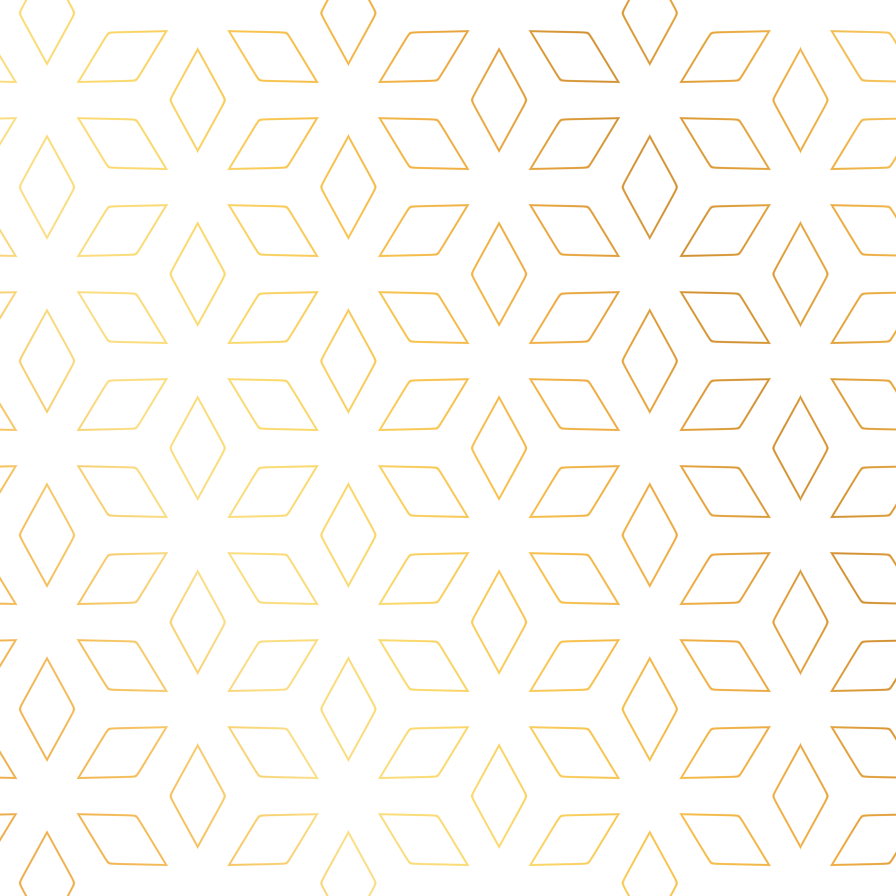
A Shadertoy shader for this pattern:

```glsl
#define STAR_STEP 0.1942
#define STAR_ORIGIN vec2(0.557, 0.597)
#define HALF_SIZE vec2(0.0312, 0.0567)
#define SIDE_ROUNDING 0.002
#define HALF_LINE 0.0011
#define SHEEN_AXIS vec2(0.89, 0.45)
#define SHEEN_START -0.40
#define SHEEN_STEP 0.16
#define PAPER vec3(1.0)

const float PI = 3.14159265;

// Evenly spaced foil tones, blended along the sheen axis
const vec3 FOIL[9] = vec3[9](
    vec3(0.93, 0.68, 0.30), vec3(0.96, 0.75, 0.36), vec3(0.98, 0.87, 0.52),
    vec3(0.98, 0.85, 0.42), vec3(0.97, 0.76, 0.30), vec3(0.93, 0.67, 0.26),
    vec3(0.82, 0.57, 0.20), vec3(0.92, 0.67, 0.25), vec3(0.97, 0.79, 0.37));

vec3 foilColor(vec2 p) {
    float along = dot(p - vec2(0.0, 1.0), SHEEN_AXIS);
    float t = clamp((along - SHEEN_START) / SHEEN_STEP, 0.0, 7.999);
    int i = int(t);
    return mix(FOIL[i], FOIL[i + 1], fract(t));
}

vec2 rotate(vec2 p, float angle) {
    float c = cos(angle), s = sin(angle);
    return vec2(c * p.x - s * p.y, s * p.x + c * p.y);
}

// Signed distance to an upright rhombus: sharp tips, softened sides
float rhombus(vec2 p) {
    float y = sqrt(p.y * p.y + SIDE_ROUNDING * SIDE_ROUNDING);
    float edge = abs(p.x) * HALF_SIZE.y + y * HALF_SIZE.x;
    return (edge - HALF_SIZE.x * HALF_SIZE.y) / length(HALF_SIZE);
}

vec2 repeatCentered(vec2 p, vec2 period) {
    return p - period * round(p / period);
}

// One rhombus on each edge of a triangular lattice, in three directions
float starOutline(vec2 p) {
    vec2 period = STAR_STEP * vec2(sqrt(3.0), 1.0);
    float d = 1.0;
    for (int k = 0; k < 3; k++) {
        vec2 q = rotate(p, float(k) * PI / 3.0);
        q.y -= 0.5 * STAR_STEP;
        d = min(d, abs(rhombus(repeatCentered(q, period))));
        d = min(d, abs(rhombus(repeatCentered(q - 0.5 * period, period))));
    }
    return d;
}

void mainImage(out vec4 fragColor, in vec2 fragCoord) {
    float pixel = 1.0 / iResolution.y;
    vec2 p = fragCoord * pixel;
    float d = starOutline(p - STAR_ORIGIN);

    // Soft coverage about one pixel wide
    float line = 1.0 - smoothstep(HALF_LINE - 0.7 * pixel, HALF_LINE + 0.7 * pixel, d);
    fragColor = vec4(mix(PAPER, foilColor(p), line), 1.0);
}
```
